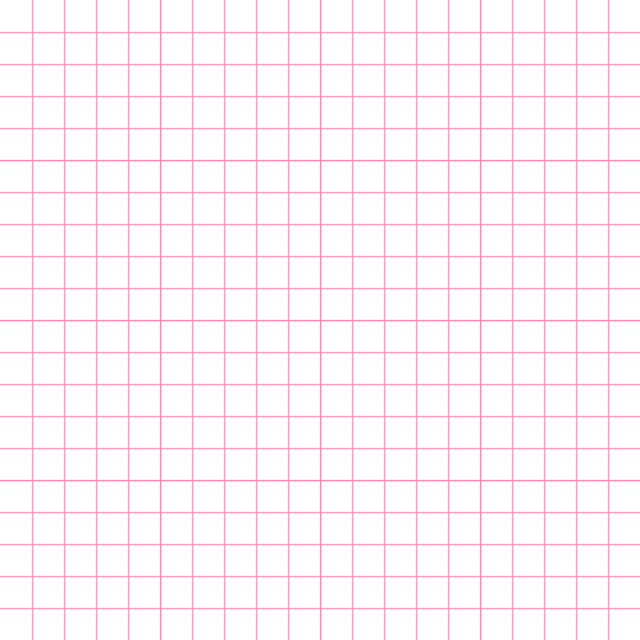
A Shadertoy shader for this pattern:

```glsl
// Fine pink square grid on white paper, every fifth line slightly deeper.

const float CELLS       = 20.0;     // cells across and down
const float ACCENT_STEP = 5.0;      // every n-th line is deeper
const float LINE_WIDTH  = 0.0019;   // in canvas units
const float HALO_WIDTH  = 0.0049;   // faint bleed around each line
const float LINE_SHIFT  = 0.00096;  // line centres sit right of and below cell edges

const vec3 PAPER  = vec3(1.0);
const vec3 HALO   = vec3(1.00, 0.95, 0.97);
const vec3 LINE   = vec3(1.00, 0.61, 0.76);
const vec3 ACCENT = vec3(1.00, 0.53, 0.71);

// Share of a pixel covered by a band centred at distance zero
float bandCoverage(float dist, float width, float pixel) {
    float lower = max(dist - 0.5 * pixel, -0.5 * width);
    float upper = min(dist + 0.5 * pixel, 0.5 * width);
    return clamp((upper - lower) / pixel, 0.0, 1.0);
}

// Returns line coverage, halo coverage and accent flag along one axis
vec3 ruling(float coord, float pixel) {
    float shifted = coord - LINE_SHIFT;
    float index = round(shifted * CELLS);
    float dist = shifted - index / CELLS;
    float inside = step(0.5, index) * step(index, CELLS - 0.5);
    float accent = 1.0 - step(0.5, mod(index, ACCENT_STEP));
    return inside * vec3(bandCoverage(dist, LINE_WIDTH, pixel),
                         bandCoverage(dist, HALO_WIDTH, pixel),
                         accent);
}

void mainImage(out vec4 fragColor, in vec2 fragCoord) {
    vec2 uv = fragCoord / iResolution.xy;
    vec2 pixel = 1.0 / iResolution.xy;

    // Rulings run from the left and from the top
    vec3 vertical = ruling(uv.x, pixel.x);
    vec3 horizontal = ruling(1.0 - uv.y, pixel.y);

    // Bleed first, then the lines; crossings take the deeper ink
    vec3 color = mix(PAPER, HALO, max(vertical.y, horizontal.y));
    color = mix(color, mix(LINE, ACCENT, vertical.z), vertical.x);
    vec3 across = mix(color, mix(LINE, ACCENT, horizontal.z), horizontal.x);
    color = mix(across, ACCENT, vertical.x * horizontal.x);

    fragColor = vec4(color, 1.0);
}
```
